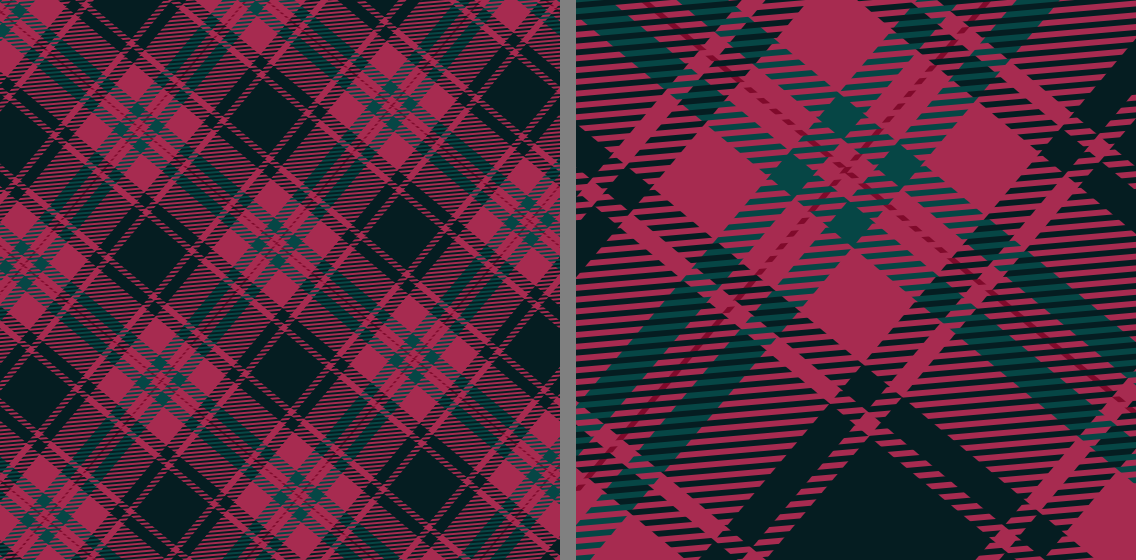
Left, the full canvas; right, a detail of the centre.
Reproduce this pattern procedurally as a three.js fragment shader.

```glsl
varying vec2 vUv;

const float THREADS_ACROSS = 405.2; // threads along one canvas side
const float SETT = 130.0;           // threads in one repeat
const float TWILL = 4.0;            // threads in one twill step
const float TILT = 0.6981;          // cloth angle in radians
const vec2 PIVOT = vec2(0.4939, 0.5654);

const vec3 ROSE = vec3(0.655, 0.170, 0.315);
const vec3 INK = vec3(0.020, 0.115, 0.128);
const vec3 TEAL = vec3(0.025, 0.275, 0.270);
const vec3 WINE = vec3(0.500, 0.040, 0.170);

// Antialiased step: 0 below the border, 1 above it
float edge(float x, float border, float width) {
  return clamp((x - border) / width + 0.5, 0.0, 1.0);
}

vec2 rotate(vec2 p, float angle) {
  float c = cos(angle);
  float s = sin(angle);
  return vec2(c * p.x - s * p.y, s * p.x + c * p.y);
}

// Thread colour of the mirrored stripe sequence
vec3 settColor(float thread, float width) {
  float d = abs(mod(thread + 0.5 * SETT, SETT) - 0.5 * SETT);
  vec3 color = mix(WINE, ROSE, edge(d, 0.65, width));
  color = mix(color, TEAL, edge(d, 5.2, width));
  color = mix(color, ROSE, edge(d, 13.2, width));
  color = mix(color, INK, edge(d, 33.2, width));
  color = mix(color, ROSE, edge(d, 41.2, width));
  return mix(color, INK, edge(d, 45.6, width));
}

// Share of the warp lying on top, in diagonal ribs
float twillCover(vec2 thread, float width) {
  float rib = abs(fract((thread.x - thread.y) / TWILL) - 0.5) * TWILL;
  return edge(rib, 0.25 * TWILL, width * sqrt(2.0));
}

void main() {
  vec2 thread = rotate((vUv - PIVOT) * THREADS_ACROSS, TILT);
  float width = length(vec2(dFdx(thread.x), dFdy(thread.x)));

  vec3 warp = settColor(thread.x, width);
  vec3 weft = settColor(thread.y, width);
  gl_FragColor = vec4(mix(weft, warp, twillCover(thread, width)), 1.0);
}
```
